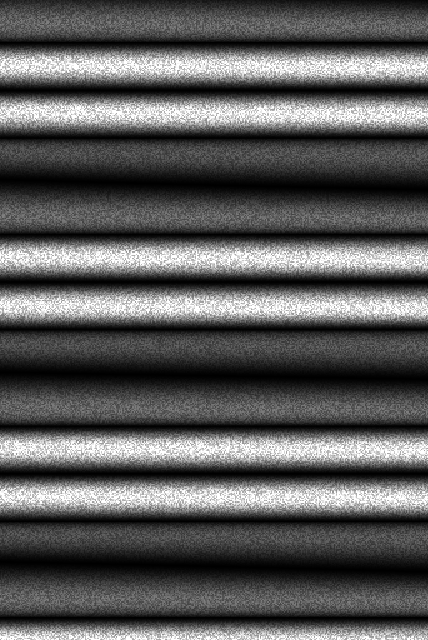
Reproduce this pattern procedurally as a WebGL 2 fragment shader.

```glsl
#version 300 es
precision highp float;
// Horizontal rounded slats in groups of four: two bright, then two dim ones
// that fade into a shared, slightly tilted shadow. Each slat is a powered
// sine profile, and hashed cells add a fine film grain in proportion to light.

#define GROUP_HEIGHT 0.2995   // four slats, as a share of canvas height
#define FIRST_GROUP 0.0664    // distance of the first full group from the top
#define BRIGHT_PEAK 0.93
#define DIM_UPPER_PEAK 0.31
#define DIM_LOWER_PEAK 0.39
#define BRIGHT_POWER 1.6
#define DIM_POWER 1.4
#define DIM_LEAN 0.63         // below 1 moves the dim peaks from the shadow
#define SHADOW_TILT 0.19      // drop of the shadow from left to right, in slats
#define GRAIN_CELLS 512.0     // grain cells along the canvas height
#define GRAIN_STRENGTH 0.58

uniform vec2 u_resolution;
out vec4 fragColor;

const float PI = 3.14159;

float hash(vec2 cell) {
    vec3 p = fract(vec3(cell.xyx) * 0.1031);
    p += dot(p, p.yzx + 33.33);
    return fract((p.x + p.y) * p.z);
}

// Light across one slat: 0 at both edges, 1 at the crest.
float slatProfile(float across, float power) {
    return pow(max(sin(PI * clamp(across, 0.0, 1.0)), 0.0), power);
}

// Bright slat whose crest drifts a little with x and from slat to slat.
float brightSlat(float across, float x, float index) {
    float bump = sin(PI * across);
    float skew = 0.03 * sin(index * 2.4) - 0.06 * (x - 0.5);
    return BRIGHT_PEAK * slatProfile(across + skew * bump * bump, BRIGHT_POWER);
}

// Two dim slats, t from 2 to 4, meeting at the tilted shadow.
float dimPair(float t, float x, float group) {
    float shadow = 2.86 + SHADOW_TILT * x + 0.025 * sin(group * 2.1 + x * 2.0);
    bool upper = t < shadow;
    float fromEdge = upper ? (t - 2.0) / (shadow - 2.0)
                           : (4.0 - t) / (4.0 - shadow);
    float leaning = pow(clamp(fromEdge, 0.0, 1.0), DIM_LEAN);
    float peak = upper ? DIM_UPPER_PEAK + 0.03 * (x - 0.5) : DIM_LOWER_PEAK;
    return peak * slatProfile(leaning, DIM_POWER);
}

void main() {
    vec2 uv = gl_FragCoord.xy / u_resolution;

    // Position in the repeat, counted downwards from the top.
    float along = (1.0 - uv.y - FIRST_GROUP) / GROUP_HEIGHT;
    float group = floor(along);
    float t = fract(along) * 4.0;

    float light = t < 2.0
        ? brightSlat(fract(t), uv.x, group * 4.0 + floor(t))
        : dimPair(t, uv.x, group);

    // Square grain cells, scaled with the canvas.
    vec2 cell = floor(gl_FragCoord.xy / u_resolution.y * GRAIN_CELLS);
    light *= 1.0 + GRAIN_STRENGTH * (hash(cell) - 0.5);

    fragColor = vec4(vec3(clamp(light, 0.0, 1.0)), 1.0);
}
```
